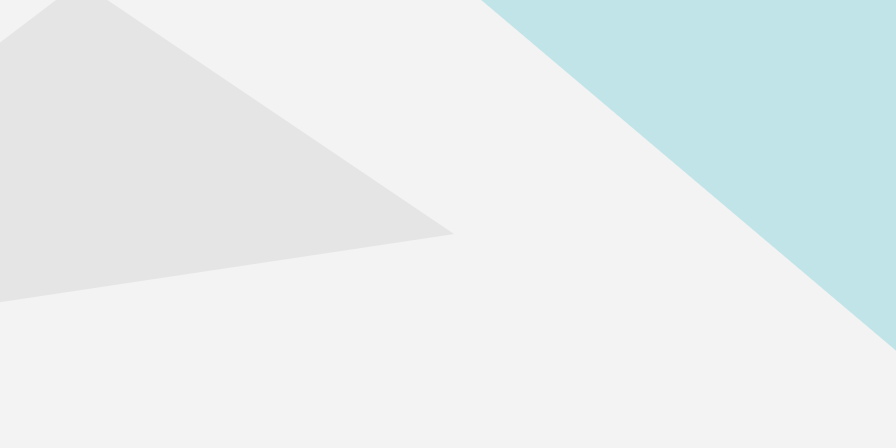
Give the GLSL for this background, as a WebGL 2 fragment shader.

```glsl
#version 300 es
precision highp float;

uniform vec2 u_resolution;
out vec4 fragColor;

const vec3 PAPER = vec3(0.951);
const vec3 GREY = vec3(0.898);
const vec3 AQUA = vec3(0.753, 0.894, 0.906);

// Signed distance to the line a-b, positive on its left side
float leftOf(vec2 p, vec2 a, vec2 b) {
    vec2 along = normalize(b - a);
    return dot(p - a, vec2(-along.y, along.x));
}

// Coverage of a shape whose inside distance is positive
float coverage(float inside, float pixel) {
    return clamp(inside / pixel + 0.5, 0.0, 1.0);
}

// Inside distance of the wedge pointing right, cut at its upper left
float wedge(vec2 p, vec2 tip) {
    float lower = leftOf(p, vec2(0.0, 0.3255), tip);
    float upper = leftOf(p, tip, vec2(0.2396, 1.0));
    float back = leftOf(p, vec2(0.125, 1.0), vec2(0.0, 0.905));
    return min(min(lower, upper), back);
}

void main() {
    // The canvas height is one unit
    float pixel = 1.0 / u_resolution.y;
    vec2 p = gl_FragCoord.xy * pixel;

    // Grey wedge on the left
    float wedgeMask = coverage(wedge(p, vec2(1.0135, 0.4776)), pixel);
    vec3 color = mix(PAPER, GREY, wedgeMask);

    // Aqua corner at the upper right
    float corner = leftOf(p, vec2(1.0742, 1.0), vec2(2.0, 0.2174));
    color = mix(color, AQUA, coverage(corner, pixel));

    fragColor = vec4(color, 1.0);
}
```
